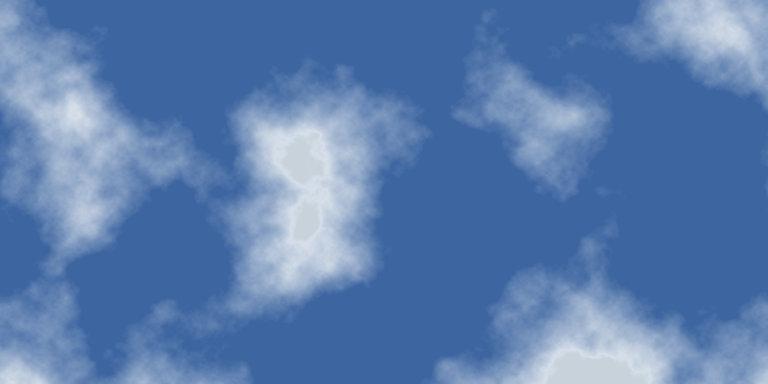
Reproduce this texture procedurally as a Shadertoy shader.

```glsl
// Soft white cumulus clouds scattered over a flat blue sky.
// Fractal value noise gives a cloud density; subtracting a shifted, mirrored
// copy of the noise keeps cloud and clear sky evenly balanced.

const vec3 SKY_BLUE    = vec3(0.238, 0.396, 0.628);
const vec3 CLOUD_WHITE = vec3(0.835, 0.870, 0.910);
const vec3 CLOUD_CORE  = vec3(0.785, 0.825, 0.860);

const float TILE_WIDTH = 2.0;   // horizontal repeat, in canvas heights
const float BASE_CELLS = 5.0;   // coarsest noise cells per tile
const float SLANT      = 0.35;  // shear that breaks up the upright lattice
const float ROUGHNESS  = 0.54;  // strength of each octave against the last
const int   OCTAVES    = 7;

// Integer hash of a lattice cell and a layer number, from 0 to 1
float hash(vec2 cell, int layer) {
    uvec2 q = uvec2(ivec2(cell) + 64);
    uint h = q.x * 1597334673u ^ q.y * 3812015801u ^ uint(layer + 1) * 2798796415u;
    h = (h ^ (h >> 16)) * 2246822519u;
    h = (h ^ (h >> 13)) * 3266489917u;
    h ^= h >> 16;
    return float(h >> 8) / 16777216.0;
}

// Lattice value that repeats horizontally
float latticeValue(vec2 cell, float period, int layer) {
    return hash(vec2(mod(cell.x, period), cell.y), layer);
}

// Smoothly interpolated value noise
float valueNoise(vec2 p, float period, int layer) {
    vec2 cell = floor(p);
    vec2 f = fract(p);
    vec2 s = f * f * (3.0 - 2.0 * f);
    float a = latticeValue(cell, period, layer);
    float b = latticeValue(cell + vec2(1.0, 0.0), period, layer);
    float c = latticeValue(cell + vec2(0.0, 1.0), period, layer);
    float d = latticeValue(cell + vec2(1.0, 1.0), period, layer);
    return mix(mix(a, b, s.x), mix(c, d, s.x), s.y);
}

// Octaves of slanted noise, each twice as fine and somewhat weaker
float fractalNoise(vec2 p, float cells, int octaves) {
    float sum = 0.0;
    float amplitude = 0.5;
    p.x += SLANT * p.y;
    for (int i = 0; i < octaves; i++) {
        sum += amplitude * valueNoise(p * cells / TILE_WIDTH, cells, i);
        cells *= 2.0;
        amplitude *= ROUGHNESS;
    }
    return sum;
}

// Signed density: positive inside clouds, negative in clear sky
float cloudDensity(vec2 p) {
    vec2 mirrored = vec2(p.x + 0.5 * TILE_WIDTH, 1.0 - p.y);
    return fractalNoise(p, BASE_CELLS, OCTAVES)
         - fractalNoise(mirrored, BASE_CELLS, OCTAVES);
}

// Sky to white by thickness, with slightly greyer thick cores
vec3 shadeCloud(float thickness) {
    vec3 color = mix(SKY_BLUE, CLOUD_WHITE, clamp(thickness, 0.0, 1.0));
    return mix(color, CLOUD_CORE, smoothstep(1.0, 1.12, thickness));
}

void mainImage(out vec4 fragColor, in vec2 fragCoord) {
    vec2 p = fragCoord / iResolution.y;
    float thickness = 0.02 + 2.6 * cloudDensity(p);
    fragColor = vec4(shadeCloud(thickness), 1.0);
}
```
